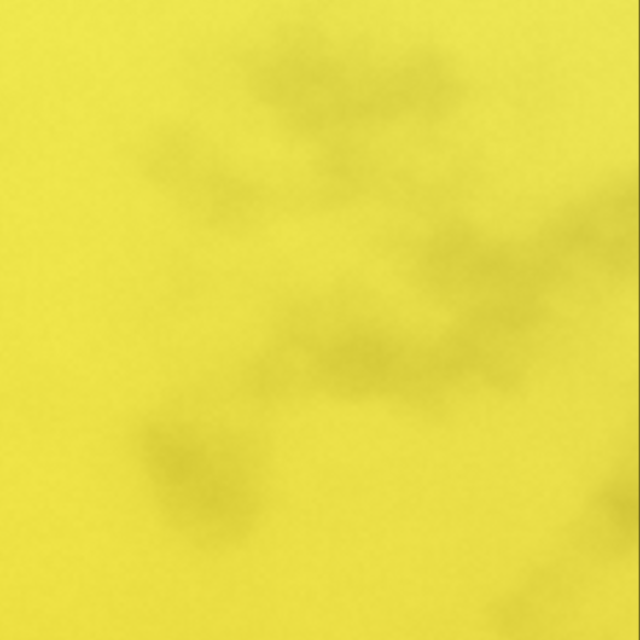
Reproduce this texture procedurally as a Shadertoy shader.

```glsl
const vec3 TOP_YELLOW = vec3(0.915, 0.888, 0.305);
const vec3 BOTTOM_YELLOW = vec3(0.905, 0.855, 0.255);
const vec3 SHADE = vec3(0.105, 0.110, 0.075);      // removed in the darkest clouds
const vec3 SIDE_TINT = vec3(-0.012, -0.010, 0.022); // paler towards the right
const vec3 EDGE_COLOR = vec3(0.42, 0.40, 0.10);
const float CLOUD_SCALE = 4.6;
const float CLOUD_GAIN = 0.42;
const int CLOUD_OCTAVES = 5;
const float WARP_AMOUNT = 0.012;
const float WARP_SCALE = 34.0;
const float GRAIN_SCALE = 110.0;
const float GRAIN_AMOUNT = 0.012;
const float EDGE_WIDTH = 0.002;

float hash(vec2 p) {
    return fract(sin(dot(p, vec2(127.1, 311.7))) * 43758.5453);
}

float valueNoise(vec2 p) {
    vec2 cell = floor(p);
    vec2 f = fract(p);
    vec2 u = f * f * f * (f * (f * 6.0 - 15.0) + 10.0);
    float low = mix(hash(cell), hash(cell + vec2(1.0, 0.0)), u.x);
    float high = mix(hash(cell + vec2(0.0, 1.0)), hash(cell + vec2(1.0, 1.0)), u.x);
    return mix(low, high, u.y);
}

// Rotated octaves, normalised to 0..1
float cloudNoise(vec2 p) {
    float sum = 0.0;
    float total = 0.0;
    float weight = 1.0;
    for (int i = 0; i < CLOUD_OCTAVES; i++) {
        sum += weight * valueNoise(p);
        total += weight;
        weight *= CLOUD_GAIN;
        p = mat2(1.6, 1.2, -1.2, 1.6) * p + 17.3;
    }
    return sum / total;
}

void mainImage(out vec4 fragColor, in vec2 fragCoord) {
    vec2 uv = fragCoord / iResolution.xy;

    // Slow drift of the ground colour
    vec3 color = mix(BOTTOM_YELLOW, TOP_YELLOW, uv.y);
    color += SIDE_TINT * (uv.x - 0.5);

    // Soft clouds with slightly frayed outlines
    vec2 warp = vec2(valueNoise(uv * WARP_SCALE), valueNoise(uv * WARP_SCALE + 51.0)) - 0.5;
    vec2 p = (uv + WARP_AMOUNT * warp) * vec2(0.9, 1.1) * CLOUD_SCALE;
    float cloud = cloudNoise(p + 3.7);
    float shade = 0.35 * cloud + 0.75 * smoothstep(0.45, 0.95, cloud);
    color += SHADE * (0.24 - shade);

    // Faint paper grain
    float grain = valueNoise(uv * GRAIN_SCALE) + 0.5 * valueNoise(uv * GRAIN_SCALE * 2.1 + 9.0);
    color += GRAIN_AMOUNT * (grain - 0.75);

    // Thin dark line along the right border
    float pixel = 1.0 / iResolution.x;
    float edge = smoothstep(-pixel, pixel, uv.x - (1.0 - EDGE_WIDTH));
    color = mix(color, EDGE_COLOR, edge);

    fragColor = vec4(color, 1.0);
}
```
